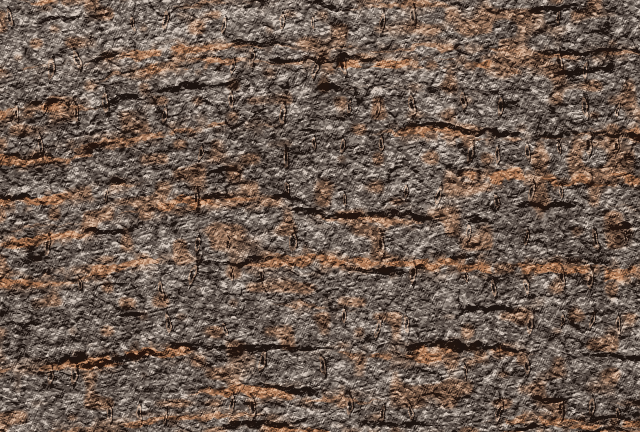
Reproduce this texture procedurally as a Shadertoy shader.

```glsl
// Rough grey tree bark with broken rusty ledges, dark cracks and small upright slits.

const vec3 SHADOW = vec3(0.11, 0.075, 0.06);
const vec3 STONE  = vec3(0.35, 0.305, 0.28);
const vec3 ASH    = vec3(0.54, 0.495, 0.46);
const vec3 PALE   = vec3(0.83, 0.78, 0.74);
const vec3 UMBER  = vec3(0.15, 0.08, 0.05);
const vec3 BROWN  = vec3(0.41, 0.28, 0.195);
const vec3 ORANGE = vec3(0.67, 0.46, 0.32);
const vec3 PEACH  = vec3(0.86, 0.69, 0.56);

const vec2  GRAIN = vec2(23.0, 27.0);        // coarsest grain frequency
const vec2  LIGHT = vec2(-0.0008, 0.0034);   // step towards the light
const float RELIEF_GAIN = 1.05;
const float SPECKLE = 0.30;
const float BASE_TONE = 0.385;
const float LEDGE_WIDTH = 0.012;
const float CRACK_WIDTH = 0.006;
const vec2  SLIT_CELL = vec2(0.07, 0.10);
const vec2  SLIT_SIZE = vec2(0.007, 0.024);
const float SLIT_SHARE = 0.5;
const mat2  TURN = mat2(0.8, 0.6, -0.6, 0.8);

float hash(vec2 p) {
    vec3 q = fract(vec3(p.xyx) * 0.1031);
    q += dot(q, q.yzx + 33.33);
    return fract((q.x + q.y) * q.z);
}

float noise(vec2 p) {
    vec2 i = floor(p), f = fract(p);
    f = f * f * (3.0 - 2.0 * f);
    return mix(mix(hash(i), hash(i + vec2(1, 0)), f.x),
               mix(hash(i + vec2(0, 1)), hash(i + vec2(1, 1)), f.x), f.y);
}

// Creased height field, centred on zero
float relief(vec2 p) {
    float height = -0.47, amp = 1.0;
    p *= GRAIN;
    for (int i = 0; i < 4; i++) {
        height += amp * abs(noise(p) - 0.5);
        p = TURN * p * 2.05 + 7.3;
        amp *= 0.77;
    }
    return height;
}

// x: exposed rusty ledge, y: dark crack along its top, z: soft rust halo
vec3 ledges(vec2 p) {
    float bend = 0.022 * sin(p.x * 3.4 - 1.6) + 0.06 * (noise(p * vec2(2.2, 1.6) + 4.0) - 0.5);
    float ragged = 0.022 * (noise(p * vec2(9.0, 13.0)) - 0.5)
                 + 0.015 * (noise(p * vec2(38.0, 42.0)) - 0.5)
                 + 0.008 * (noise(p * 95.0) - 0.5);
    float whole = smoothstep(0.22, 0.5, noise(p * vec2(26.0, 48.0) + 17.0));
    vec3 result = vec3(0.0);
    for (int layer = 0; layer < 2; layer++) {
        float rows = layer == 0 ? 6.0 : 10.0;
        float s = (p.y - bend) * rows + 20.4 + float(layer) * 3.3;
        float row = floor(s);
        float d = (fract(s) - 0.5 - 0.2 * (hash(vec2(row, 5.0 + rows)) - 0.5)) / rows + ragged;
        vec2 along = vec2(p.x * 4.0 + row * 3.7, row * 7.0 + rows);
        float present = smoothstep(0.36, 0.85, noise(along));
        float open = smoothstep(0.5, 0.85, noise(along * vec2(3.1, 1.0) + 31.0));
        float width = LEDGE_WIDTH * present;
        float ledge = whole * sqrt(present) * smoothstep(0.003, -0.003, abs(d) - width);
        float gap = CRACK_WIDTH * open;
        float crack = open * smoothstep(0.0015, -0.0015, abs(d - width - 0.4 * gap) - gap);
        float halo = present * smoothstep(0.032, 0.004, abs(d));
        result = max(result, vec3(ledge, crack, halo));
    }
    return result;
}

// x: dark core and outline, y: raised lip of scattered upright slits
vec2 slits(vec2 p) {
    vec2 cell = floor(p / SLIT_CELL);
    vec2 jitter = vec2(hash(cell + 3.1), hash(cell + 8.7)) - 0.5;
    vec2 q = p - (cell + 0.5 + 0.4 * jitter) * SLIT_CELL;
    q.x += q.y * 0.5 * (hash(cell + 15.3) - 0.5) + 0.006 * (noise(p * 70.0) - 0.5);
    float r = length(q / (SLIT_SIZE * mix(0.6, 1.1, hash(cell + 21.0))));
    float present = step(hash(cell + 40.0), SLIT_SHARE);
    float core = smoothstep(0.6, 0.25, r);
    float outline = 0.8 * smoothstep(0.3, 0.08, abs(r - 1.15)) * step(0.0, q.x);
    float lip = smoothstep(0.3, 0.1, abs(r - 0.75));
    return present * vec2(max(core, outline), lip);
}

vec3 ramp(vec3 a, vec3 b, vec3 c, vec3 d, float tone) {
    vec3 color = mix(a, b, smoothstep(0.03, 0.34, tone));
    color = mix(color, c, smoothstep(0.34, 0.54, tone));
    return mix(color, d, smoothstep(0.54, 0.84, tone));
}

void mainImage(out vec4 fragColor, in vec2 fragCoord) {
    vec2 p = fragCoord / iResolution.y;
    vec3 ledge = ledges(p);
    vec2 slit = slits(p);

    // Light across the grain, hollows, broad patches and speckles
    float height = relief(p);
    float tone = BASE_TONE + RELIEF_GAIN * (height - relief(p + LIGHT)) + 0.3 * height;
    tone += 0.12 * (noise(p * vec2(3.0, 4.5) + 2.0) - 0.5) + 0.06 * (p.y - 0.5);
    tone += SPECKLE * (noise(TURN * p * 150.0) - 0.5) + 0.2 * (noise(p * 72.0 + 5.0) - 0.5);
    tone += 0.24 * smoothstep(0.74, 0.95, noise(TURN * p * 115.0 + 33.0));

    // Short curved creases between flakes
    vec2 warped = p + 0.025 * vec2(noise(p * 24.0), noise(p * 24.0 + 50.0));
    float crease = smoothstep(0.07, 0.0, abs(noise(warped * vec2(20.0, 30.0)) - 0.5));
    tone -= 0.27 * crease * smoothstep(0.45, 0.65, noise(p * 17.0 + 9.0));

    // Raised and sunken features
    tone += 0.10 * ledge.x + 0.10 * slit.y;
    tone -= 0.45 * ledge.y + 0.38 * slit.x;

    // Rust on ledges, slit lips and scattered stains
    float stain = smoothstep(0.58, 0.85, noise(p * vec2(24.0, 30.0) + 70.0));
    float rust = max(ledge.x, 0.6 * ledge.z * smoothstep(0.3, 0.7, noise(p * 45.0)));
    rust = clamp(max(rust, max(0.6 * stain, 0.4 * slit.y)), 0.0, 1.0);

    vec3 bark = ramp(SHADOW, STONE, ASH, PALE, tone);
    vec3 rusty = ramp(UMBER, BROWN, ORANGE, PEACH, tone);
    fragColor = vec4(mix(bark, rusty, rust), 1.0);
}
```
